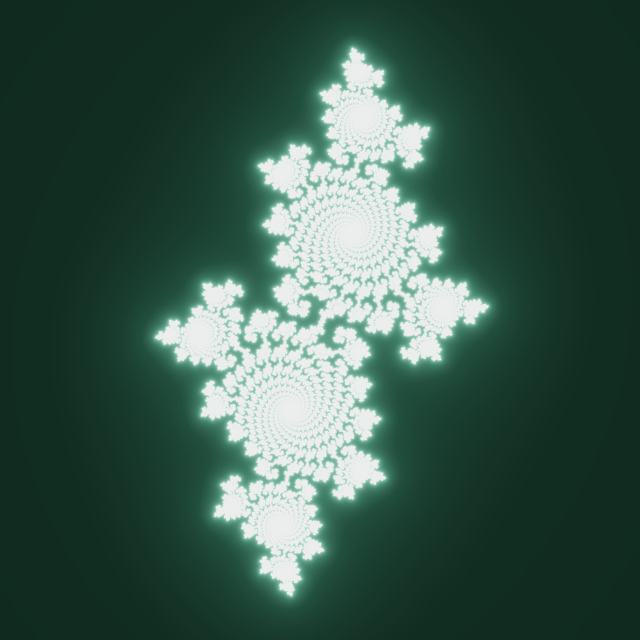
Give the GLSL for this background, as a WebGL 2 fragment shader.

```glsl
#version 300 es
precision highp float;
// Draws a glowing, spiralling quadratic Julia set in pale mint on dark green.

uniform vec2 u_resolution;
out vec4 outColor;

#define SEED vec2(-0.678, 0.318)   // constant of z*z + c
#define CENTER vec2(0.003, -0.003) // canvas offset of the fractal
#define SPAN 3.452                 // plane units across the canvas
#define MAX_STEPS 300
#define BAILOUT 10000.0            // squared escape radius
#define GAP_GLOW 0.0035            // distance cap inside the narrow gaps
#define SAMPLES 3                  // antialiasing grid per side

const int STOPS = 7;

// Colours from far away to the set itself, evenly spaced in log distance.
vec3 glowRamp(float x) {
  vec3 stops[STOPS] = vec3[STOPS](
    vec3(0.055, 0.145, 0.108),
    vec3(0.090, 0.225, 0.170),
    vec3(0.135, 0.310, 0.240),
    vec3(0.250, 0.490, 0.400),
    vec3(0.450, 0.690, 0.600),
    vec3(0.700, 0.850, 0.790),
    vec3(0.925, 0.930, 0.930));
  vec3 color = stops[0];
  for (int i = 1; i < STOPS; i++) {
    color = mix(color, stops[i], clamp(x - float(i - 1), 0.0, 1.0));
  }
  return color;
}

// Estimated distance to the Julia set, in canvas units.
float juliaDistance(vec2 z) {
  float slope = 1.0;
  float steps = 0.0;
  float r2 = dot(z, z);
  for (int i = 0; i < MAX_STEPS; i++) {
    if (r2 > BAILOUT) break;
    slope *= 2.0 * sqrt(r2);
    z = vec2(z.x * z.x - z.y * z.y, 2.0 * z.x * z.y) + SEED;
    r2 = dot(z, z);
    steps += 1.0;
  }
  if (r2 <= BAILOUT) return 0.0;

  float logRadius = 0.5 * log(r2);
  float dist = sqrt(r2) * logRadius / (slope * SPAN);
  // Keep slowly escaping gaps lit where the estimate has saddle points.
  float smoothSteps = steps + 2.0 - log2(logRadius);
  return min(dist, GAP_GLOW + 0.4 * exp(-0.15 * smoothSteps));
}

vec3 shade(vec2 p) {
  p -= CENTER;
  vec2 z = vec2(p.y, -p.x) * SPAN; // quarter turn stands the set upright
  float logDist = log(max(juliaDistance(z), 1e-6)) / log(10.0);
  return glowRamp((-logDist - 0.4) / 0.53);
}

void main() {
  float side = min(u_resolution.x, u_resolution.y);
  vec3 color = vec3(0.0);
  for (int j = 0; j < SAMPLES; j++) {
    for (int i = 0; i < SAMPLES; i++) {
      vec2 jitter = (vec2(i, j) + 0.5) / float(SAMPLES) - 0.5;
      color += shade((gl_FragCoord.xy + jitter - 0.5 * u_resolution) / side);
    }
  }
  outColor = vec4(color / float(SAMPLES * SAMPLES), 1.0);
}
```
